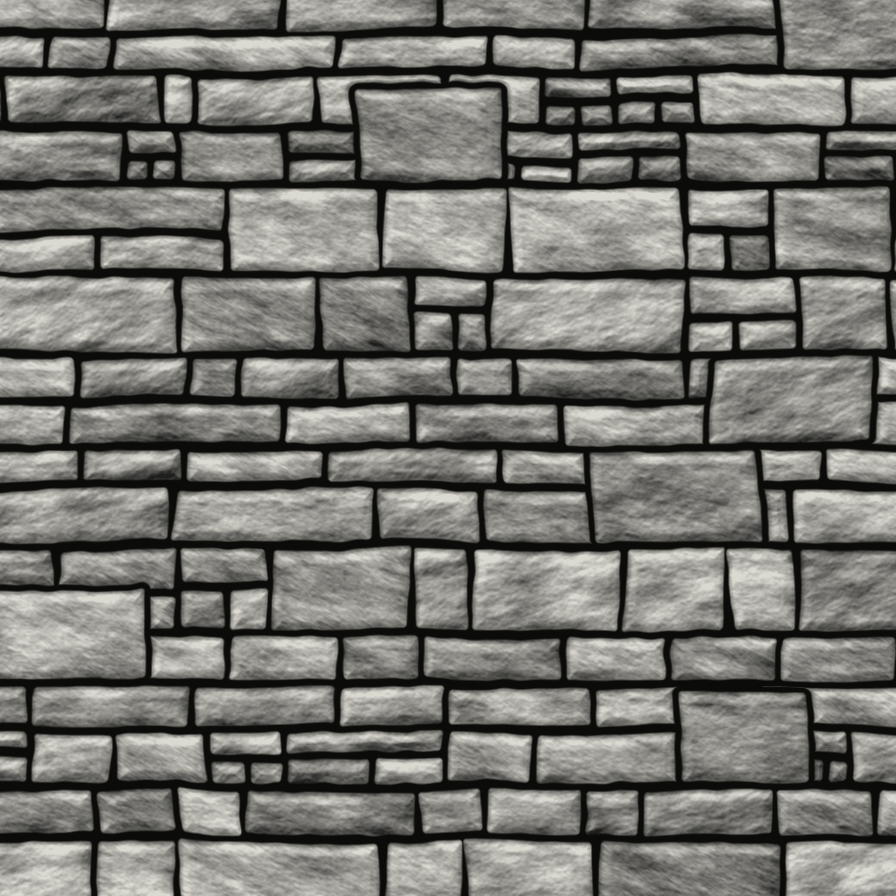
Write a Shadertoy shader that draws this texture.

```glsl
#define COURSES 16
#define HALF_JOINT 0.0036
#define CORNER 0.004
#define BEVEL 0.013
#define JITTER 0.8
#define SPLIT_CHANCE 0.3
#define BLOCK_HEIGHT 0.11
#define RELIEF 0.95
#define MOTTLE 0.5
#define STONE_TINT vec3(1.0, 0.993, 0.955)
#define JOINT_COLOR vec3(0.045, 0.045, 0.036)

// Heights of the bed joints and mean stone count of each course
const float BED[17] = float[](-0.037, 0.065, 0.122, 0.185, 0.237, 0.293, 0.391, 0.458,
    0.501, 0.553, 0.605, 0.694, 0.794, 0.857, 0.919, 0.963, 1.065);
const float COUNT[16] = float[](6., 9., 8., 7., 8., 8., 6., 6., 5., 9., 7., 6., 7., 9., 6., 5.);

float hash(vec2 p) {
    return fract(sin(dot(p, vec2(127.1, 311.7))) * 43758.5);
}

float noise(vec2 p) {
    vec2 i = floor(p), f = fract(p);
    f = f * f * (3.0 - 2.0 * f);
    return mix(mix(hash(i), hash(i + vec2(1, 0)), f.x),
               mix(hash(i + vec2(0, 1)), hash(i + vec2(1, 1)), f.x), f.y);
}

float fbm(vec2 p) {
    float sum = 0.0, amp = 0.5;
    for (int i = 0; i < 5; i++) {
        sum += amp * noise(p);
        p = mat2(1.6, 1.2, -1.2, 1.6) * p + 7.3;
        amp *= 0.55;
    }
    return sum;
}

// Slightly skewed rounded box: signed distance and stone id
vec2 stone(vec2 p, vec2 lo, vec2 hi, float id) {
    vec2 q = p - 0.5 * (lo + hi);
    vec2 size = 0.5 * (hi - lo) - HALF_JOINT;
    size.y -= 0.002 * hash(vec2(id, 3.0));
    q += q.yx * vec2(0.16, 0.045) * (vec2(hash(vec2(id, 5.0)), hash(vec2(id, 8.0))) - 0.5);
    vec2 d = abs(q) - size + CORNER;
    return vec2(length(max(d, 0.0)) + min(max(d.x, d.y), 0.0) - CORNER, id);
}

vec2 nearest(vec2 a, vec2 b) {
    return a.x < b.x ? a : b;
}

float headJoint(float i, float row) {
    return (i + JITTER * (hash(vec2(i, row + 20.0)) - 0.5) + hash(vec2(row, 4.0))) / COUNT[int(row)];
}

vec2 wall(vec2 p) {
    // Uneven edges
    p += 0.006 * (vec2(noise(p * 11.0), noise(p * 11.0 + 40.0)) - 0.5);
    p += 0.003 * (vec2(noise(p * 55.0), noise(p * 55.0 + 70.0)) - 0.5);

    int row = 0;
    for (int i = 1; i < COURSES; i++) if (p.y > BED[i]) row = i;
    float r = float(row), bottom = BED[row], top = BED[row + 1];
    float cell = floor(p.x * COUNT[row] - hash(vec2(r, 4.0)));

    // Stones of this course, some stacked in two
    vec2 s = vec2(1.0, 0.0);
    for (float i = cell - 1.0; i <= cell + 1.0; i++) {
        vec2 lo = vec2(headJoint(i, r), bottom), hi = vec2(headJoint(i + 1.0, r), top);
        float id = r * 16.0 + i + 2.0;
        if (top - bottom > 0.062 && hash(vec2(id, 12.0)) < SPLIT_CHANCE) {
            vec2 mid = mix(lo, hi, 0.4 + 0.2 * hash(vec2(id, 14.0)));
            s = nearest(s, stone(p, vec2(lo.x, mid.y), hi, id + 300.0));
            s = nearest(s, stone(p, lo, mid, id + 600.0));
            s = nearest(s, stone(p, vec2(mid.x, lo.y), vec2(hi.x, mid.y), id + 900.0));
        } else {
            s = nearest(s, stone(p, lo, hi, id));
        }
    }

    // Large blocks that interrupt two courses
    for (int j = 2; j < COURSES - 1; j += 2) {
        if (BED[j + 1] - BED[j] > 0.07) continue;
        float k = float(j / 2 - 1);
        float center = fract(0.83 + 0.24 * k + 0.2225 * k * (k - 1.0));
        float halfWidth = 0.07 + 0.03 * hash(vec2(k, 31.0));
        float blockTop = min(BED[j + 2], BED[j] + BLOCK_HEIGHT);
        vec2 block = stone(p, vec2(center - halfWidth, BED[j]),
                           vec2(center + halfWidth, blockTop), 1300.0 + k);
        s = nearest(vec2(max(s.x, 2.0 * HALF_JOINT - block.x), s.y), block);
    }
    return s;
}

// Rough face, streaked at a different slant on each stone
float roughness(vec2 p, float id) {
    p.y += p.x * 0.7 * (hash(vec2(id, 17.0)) - 0.4);
    return fbm(p * vec2(20.0, 38.0) + 50.0 * hash(vec2(id, 19.0)));
}

float height(vec2 p, vec2 s) {
    return 0.5 * smoothstep(0.0, BEVEL, -s.x) + roughness(p, s.y);
}

void mainImage(out vec4 fragColor, in vec2 fragCoord) {
    vec2 p = fragCoord / iResolution.xy;
    vec2 s = wall(p);

    // Light from above, slightly left
    vec2 toLight = p + vec2(-0.001, 0.003);
    vec2 lit = wall(toLight);
    float slope = height(p, s) - height(toLight, vec2(lit.x, s.y));

    float tone = mix(0.46, 0.66, hash(vec2(s.y, 23.0)));
    tone += MOTTLE * (roughness(p, s.y) - 0.48) + RELIEF * clamp(slope, -0.25, 0.25);
    tone += 0.07 * (noise(p * 260.0) - 0.5);
    tone *= mix(0.75, 1.0, smoothstep(0.0, 0.006, -s.x));

    float soft = max(0.0015, 1.0 / iResolution.y);
    float face = smoothstep(soft, -soft, s.x);
    vec3 color = mix(JOINT_COLOR, clamp(tone, 0.12, 0.86) * STONE_TINT, face);
    fragColor = vec4(color, 1.0);
}
```
